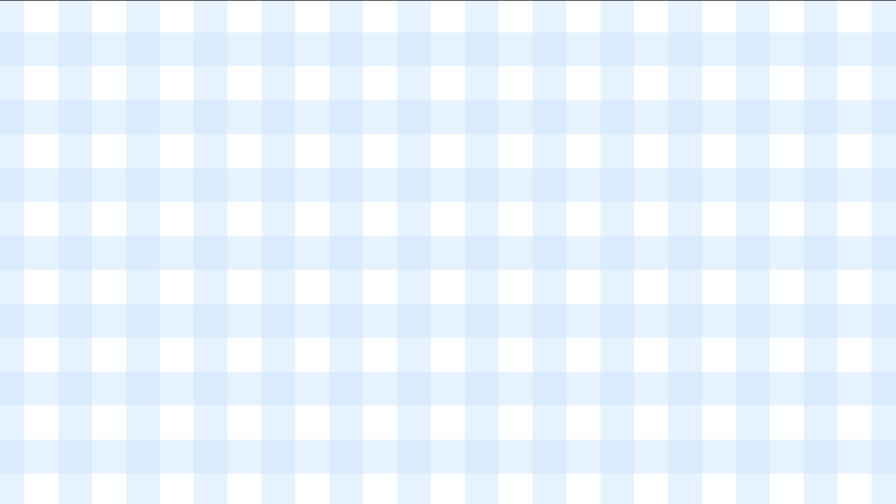
This pattern is drawn by a WebGL 1 fragment shader. Its source:

```glsl
precision highp float;

uniform vec2 u_resolution;

// Lengths are fractions of the canvas height.
const vec2 PERIOD = vec2(0.13446, 0.1347);
const vec2 BAND_CENTER = vec2(0.1491, 0.0940);
const vec2 BAND_WIDTH = vec2(0.0668, 0.0668);
const float TOP_LINE_WIDTH = 0.0016;

const vec3 WHITE = vec3(0.998, 1.0, 1.0);
const vec3 SINGLE_BLUE = vec3(0.903, 0.952, 0.998);
const vec3 CROSS_BLUE = vec3(0.855, 0.920, 0.993);
const vec3 LINE_GRAY = vec3(0.27, 0.28, 0.29);

// Coverage of the repeating bands along each axis, softened over one pixel.
vec2 bandCoverage(vec2 p, float pixel) {
  vec2 offset = (fract((p - BAND_CENTER) / PERIOD + 0.5) - 0.5) * PERIOD;
  vec2 edgeDistance = abs(offset) - 0.5 * BAND_WIDTH;
  return clamp(0.5 - edgeDistance / pixel, 0.0, 1.0);
}

void main() {
  float pixel = 1.0 / u_resolution.y;
  vec2 p = gl_FragCoord.xy * pixel;

  // Gingham: one band tints lightly, a crossing tints deeper.
  vec2 band = bandCoverage(p, pixel);
  vec3 plainRow = mix(WHITE, SINGLE_BLUE, band.x);
  vec3 tintedRow = mix(SINGLE_BLUE, CROSS_BLUE, band.x);
  vec3 color = mix(plainRow, tintedRow, band.y);

  // Hairline along the top edge.
  float topLine = clamp((p.y - 1.0 + TOP_LINE_WIDTH) / pixel + 0.5, 0.0, 1.0);
  color = mix(color, LINE_GRAY, topLine);

  gl_FragColor = vec4(color, 1.0);
}
```
